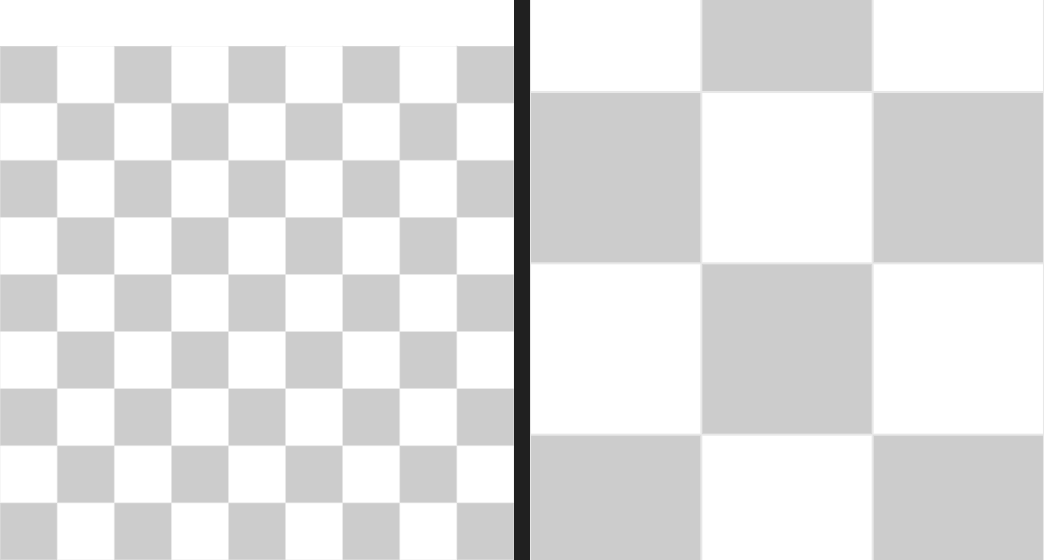
Left, the full canvas; right, a detail of the centre.
Write a Shadertoy shader that draws this pattern.

```glsl
// Grey and white checkerboard with faint pale seams below a plain white top band.

const float TILES = 9.0;            // tiles across, and rows up from the bottom
const float SEAM_WIDTH = 0.012;     // in tiles
const float SPECK_RADIUS = 0.011;   // in tiles
const float SPECK_STRENGTH = 0.35;
const vec3 WHITE = vec3(1.0);
const vec3 GREY = vec3(0.8);
const vec3 SEAM = vec3(0.91);

// Share of a pixel that a thin line covers, given the distance to its centre.
vec2 lineCoverage(vec2 dist, float width, float pixel) {
    float halfWidth = 0.5 * width;
    vec2 near = clamp(dist - 0.5 * pixel, -halfWidth, halfWidth);
    vec2 far = clamp(dist + 0.5 * pixel, -halfWidth, halfWidth);
    return (far - near) / pixel;
}

// 1 on grey tiles, 0 on white ones, smoothed across one pixel.
float checker(vec2 p, vec2 edgeDist, float pixel) {
    vec2 parity = 1.0 - 2.0 * mod(floor(p), 2.0);
    vec2 side = parity * clamp(2.0 * edgeDist / pixel, 0.0, 1.0);
    return 0.5 + 0.5 * side.x * side.y;
}

// Uneven strength from 0 to 1 for each column.
float unevenness(float column) {
    return 0.5 + 0.3 * sin(column * 2.7) + 0.2 * sin(column * 5.3 + 1.0);
}

// Tiny worn dots at the tile corners along the top edge.
float topSpecks(vec2 p, float pixel) {
    float column = floor(p.x + 0.5);
    float inside = step(0.5, column) * step(column, TILES - 0.5);
    float dist = length(p - vec2(column, TILES));
    float dotMask = 1.0 - smoothstep(0.0, SPECK_RADIUS + pixel, dist);
    return inside * dotMask * unevenness(column) * SPECK_STRENGTH;
}

void mainImage(out vec4 fragColor, in vec2 fragCoord) {
    float pixel = TILES / iResolution.x;
    vec2 p = fragCoord * pixel;
    vec2 edgeDist = abs(fract(p + 0.5) - 0.5);

    // Tiles
    vec3 color = mix(WHITE, GREY, checker(p, edgeDist, pixel));

    // Seams
    vec2 seams = lineCoverage(edgeDist, SEAM_WIDTH, pixel);
    color = mix(color, SEAM, max(seams.x, seams.y));

    // Plain band above the top row
    float board = clamp((TILES - p.y) / pixel + 0.5, 0.0, 1.0);
    color = mix(WHITE, color, board);

    // Wear
    color = mix(color, GREY, topSpecks(p, pixel));

    fragColor = vec4(color, 1.0);
}
```
